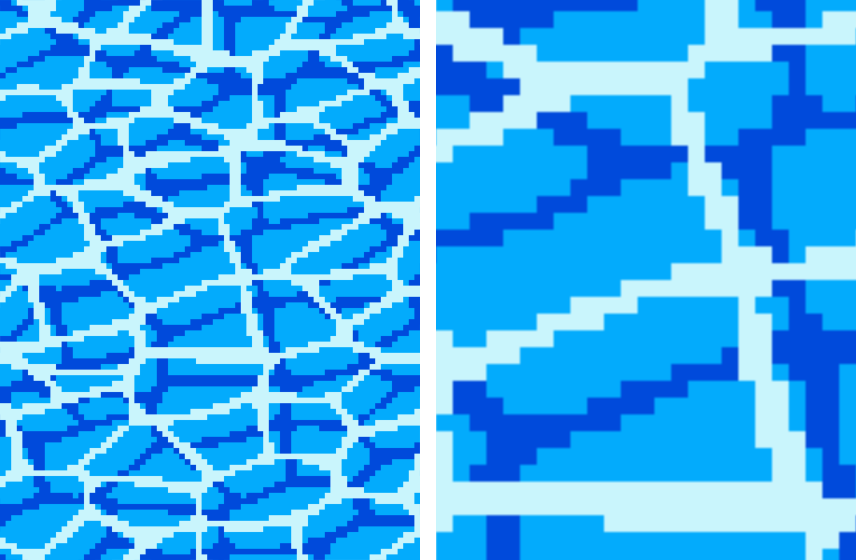
Left: the whole. Right: its middle third, enlarged.
A Shadertoy shader for this texture:

```glsl
const float BLOCKS_ACROSS = 75.0;
const float BLOCK_SOFTNESS = 0.12;            // half ramp between blocks, in blocks
const vec2  CELL_DENSITY = vec2(4.5, 7.5);    // net cells per canvas width
const float SLANT = 0.13;
const float WARP_AMOUNT = 0.035;
const float WARP_FREQUENCY = 5.0;
const float CORNER_SHARPNESS = 120.0;
const float FOAM_WIDTH = 0.0108;              // half widths of the strands
const float SHADOW_WIDTH = 0.0108;
const float WIDTH_VARIATION = 0.010;
const float WIDTH_FREQUENCY = 6.0;
const vec2  SHADOW_OFFSET = vec2(-0.055, 0.062);

const vec3 WATER  = vec3(0.01, 0.67, 0.99);
const vec3 FOAM   = vec3(0.79, 0.96, 0.99);
const vec3 SHADOW = vec3(0.00, 0.29, 0.86);

vec2 hash2(vec2 p) {
    p = vec2(dot(p, vec2(127.1, 311.7)), dot(p, vec2(269.5, 183.3)));
    return fract(sin(p) * 43758.5453);
}

float cornerGradient(vec2 corner, vec2 offset) {
    return dot(hash2(corner) * 2.0 - 1.0, offset);
}

float gradientNoise(vec2 p) {
    vec2 i = floor(p), f = fract(p);
    vec2 u = f * f * f * (f * (f * 6.0 - 15.0) + 10.0);
    vec2 e = vec2(1.0, 0.0);
    float low  = mix(cornerGradient(i, f), cornerGradient(i + e, f - e), u.x);
    float high = mix(cornerGradient(i + e.yx, f - e.yx),
                     cornerGradient(i + e.xx, f - e.xx), u.x);
    return mix(low, high, u.y);
}

// Rounded distance to the nearest Voronoi border, in canvas widths
float netDistance(vec2 p) {
    vec2 s = p * CELL_DENSITY;
    vec2 home = floor(s), f = fract(s);
    vec2 nearest = vec2(0.0), nearestCell = vec2(0.0);
    float best = 1e3;
    for (int y = -1; y <= 1; y++)
    for (int x = -1; x <= 1; x++) {
        vec2 cell = vec2(x, y);
        vec2 toSeed = cell + hash2(home + cell) - f;
        float d = dot(toSeed, toSeed);
        if (d < best) { best = d; nearest = toSeed; nearestCell = cell; }
    }

    float sum = 0.0;
    for (int y = -2; y <= 2; y++)
    for (int x = -2; x <= 2; x++) {
        if (x == 0 && y == 0) continue;
        vec2 cell = nearestCell + vec2(x, y);
        vec2 toSeed = cell + hash2(home + cell) - f;
        vec2 normal = normalize(toSeed - nearest);
        float border = dot(0.5 * (nearest + toSeed), normal) / length(normal * CELL_DENSITY);
        sum += exp(-CORNER_SHARPNESS * border);
    }
    return -log(max(sum, 1e-20)) / CORNER_SHARPNESS;
}

// Curved net of strands whose thickness wanders
bool onStrand(vec2 p, float halfWidth) {
    vec2 n = p * WARP_FREQUENCY;
    vec2 warp = vec2(gradientNoise(n + 7.3), gradientNoise(n + 31.8));
    float width = halfWidth + WIDTH_VARIATION * gradientNoise(p * WIDTH_FREQUENCY + 53.4);
    p.y -= SLANT * p.x;
    return netDistance(p + WARP_AMOUNT * warp) < width;
}

vec3 blockColor(vec2 block) {
    vec2 p = (block + 0.5) / BLOCKS_ACROSS + 3.0;
    if (onStrand(p, FOAM_WIDTH)) return FOAM;
    return onStrand(p + SHADOW_OFFSET, SHADOW_WIDTH) ? SHADOW : WATER;
}

void mainImage(out vec4 fragColor, in vec2 fragCoord) {
    vec2 grid = fragCoord / iResolution.x * BLOCKS_ACROSS - 0.5;
    vec2 block = floor(grid);
    vec2 blend = smoothstep(0.5 - BLOCK_SOFTNESS, 0.5 + BLOCK_SOFTNESS, fract(grid));

    // Blend the four closest blocks across a narrow seam
    vec3 color = vec3(0.0);
    for (int y = 0; y <= 1; y++)
    for (int x = 0; x <= 1; x++) {
        vec2 corner = vec2(x, y);
        vec2 share = mix(1.0 - blend, blend, corner);
        float weight = share.x * share.y;
        if (weight > 0.0) color += weight * blockColor(block + corner);
    }
    fragColor = vec4(color, 1.0);
}
```
